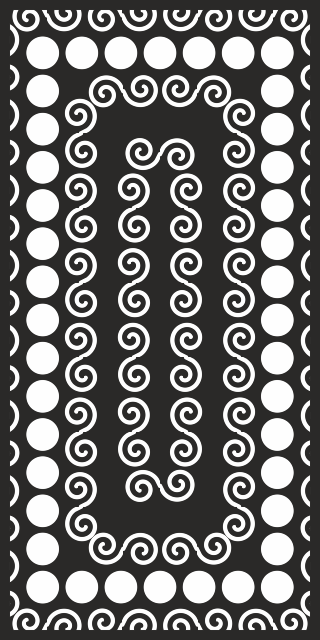
A Shadertoy shader for this pattern:

```glsl
// Tall dark panel with rows of white S-scrolls framed by a border of white discs.

const float TAU = 6.2831853;

// Offset to the nearest of an even number of evenly spaced centres.
float repeatEven(float x, float spacing, float last) {
    return x - spacing * clamp(floor(x / spacing) + 0.5, -last, last);
}

// Offset to the nearest of an odd number of evenly spaced centres.
float repeatOdd(float x, float spacing, float last) {
    return x - spacing * clamp(round(x / spacing), -last, last);
}

float segment(vec2 p, vec2 end) {
    return length(p - end * clamp(dot(p, end) / dot(end, end), 0.0, 1.0));
}

// Point on the curl after a number of turns inward.
vec2 curlPoint(float turns) {
    float angle = TAU * (turns - 1.0 / 6.0);
    return (21.3 - 11.5 * turns) * vec2(cos(angle), sin(angle));
}

// Upright scroll: two spirals joined by a slanted bar, point symmetric.
float scroll(vec2 p) {
    if (p.y < 0.0) p = -p;
    vec2 center = vec2(-3.0, 22.3);
    float d = segment(p, center + curlPoint(0.0));
    vec2 q = p - center;
    float turn = fract(atan(q.y, q.x) / TAU + 1.0 / 6.0);
    for (int lap = 0; lap < 2; lap++) {
        d = min(d, length(q - curlPoint(min(turn + float(lap), 1.55))));
    }
    return d - 2.6;
}

// Same scroll turned a quarter to lie flat.
float flatScroll(vec2 p) {
    return scroll(vec2(p.y, -p.x));
}

void mainImage(out vec4 fragColor, in vec2 fragCoord) {
    // The canvas spans 384 by 768 units around its middle.
    vec2 p = (fragCoord / iResolution.xy - 0.5) * vec2(384.0, 768.0);
    float pixel = 768.0 / iResolution.y;
    vec2 side = vec2(-abs(p.x), p.y);
    vec2 corner = vec2(side.x, abs(p.y));

    // Cropped scrolls along the panel edge
    float d = scroll(vec2(side.x + 188.0, repeatEven(p.y, 90.2, 3.5)));
    d = min(d, flatScroll(vec2(repeatEven(side.x, 90.4, 1.5), corner.y - 365.5)));
    d = max(d, max(abs(p.x) - 180.0, corner.y - 372.0));

    // Disc border
    vec2 column = vec2(side.x + 140.8, repeatOdd(p.y, 45.8, 7.0));
    vec2 row = vec2(repeatOdd(p.x, 46.9, 3.0), corner.y - 320.5);
    d = min(d, min(length(column), length(row)) - 19.6);

    // Outer ring of scrolls
    d = min(d, scroll(vec2(side.x + 94.8, repeatEven(p.y, 89.6, 2.5))));
    d = min(d, flatScroll(corner - vec2(-44.0, 274.5)));

    // Inner ring of scrolls
    d = min(d, scroll(vec2(side.x + 31.3, repeatEven(p.y, 89.6, 1.5))));
    d = min(d, flatScroll(vec2(-p.x, corner.y - 199.0)));

    float ink = 1.0 - smoothstep(-0.6 * pixel, 0.6 * pixel, d);
    fragColor = vec4(mix(vec3(0.165, 0.16, 0.155), vec3(0.995), ink), 1.0);
}
```
